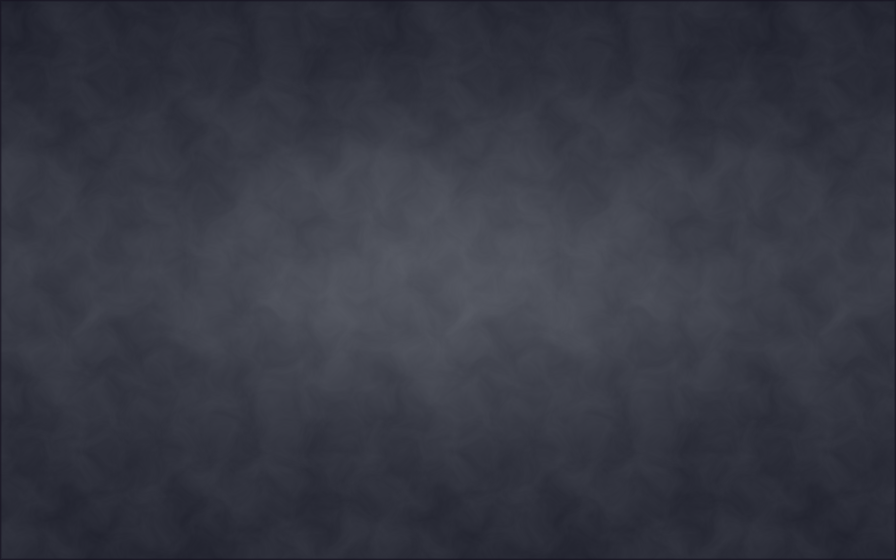
Reproduce this background procedurally as a Shadertoy shader.

```glsl
// A dark slate wall lit by a soft central glow over a wide horizontal band.
// Repeating gradient-noise clouds, from broad blots to fine grain, give it a
// mottled surface; a thin dark rim closes it. Lengths are in canvas heights.

const vec3 SHADOW_COLOR = vec3(0.158, 0.165, 0.209);
const vec3 LIGHT_COLOR = vec3(0.330, 0.342, 0.380);
const vec3 RIM_COLOR = vec3(0.090, 0.075, 0.130);
const vec2 GLOW_CENTER = vec2(-0.01, 0.01);
const vec2 GLOW_RADIUS = vec2(0.37, 0.28);
const float GLOW_STRENGTH = 0.50;
const float BAND_RADIUS = 0.32;
const float BAND_STRENGTH = 0.43;
const float CORNER_SHADE = 0.08;
const float TILE_SIZE = 0.667;
const vec2 TILE_SHADE_CENTER = vec2(0.17, 0.89);
const float TILE_SHADE = 0.022;
const float CLOUD_CELLS = 6.0;
const float CLOUD_GAIN = 0.64;
const float CLOUD_STRENGTH = 0.40;
const float WARP = 0.05;
const float RIM_WIDTH = 0.0045;
const float TAU = 6.2831853;

float hash(vec2 p) {
    vec3 q = fract(p.xyx * 0.1031);
    q += dot(q, q.yzx + 33.33);
    return fract((q.x + q.y) * q.z);
}

// Slope contribution of one lattice corner, wrapped to the period
float cornerSlope(vec2 cell, vec2 offset, float period, float seed) {
    vec2 wrapped = floor(mod(cell + 0.5, period));
    float angle = TAU * hash(wrapped + seed);
    return dot(vec2(cos(angle), sin(angle)), offset);
}

// Gradient noise that repeats after the given number of cells
float tiledNoise(vec2 p, float period, float seed) {
    vec2 c = floor(p);
    vec2 f = p - c;
    vec2 u = f * f * f * (f * (f * 6.0 - 15.0) + 10.0);
    vec2 e = vec2(1.0, 0.0);
    float low = mix(cornerSlope(c, f, period, seed),
                    cornerSlope(c + e.xy, f - e.xy, period, seed), u.x);
    float high = mix(cornerSlope(c + e.yx, f - e.yx, period, seed),
                     cornerSlope(c + e.xx, f - e.xx, period, seed), u.x);
    return mix(low, high, u.y);
}

// Octaves from blots to grain, centered on zero
float clouds(vec2 p) {
    float sum = 0.0;
    float weight = 0.5;
    float cells = CLOUD_CELLS;
    for (int i = 0; i < 6; i++) {
        float seed = 17.0 * float(i + 1);
        sum += weight * tiledNoise(p * cells + 0.37 * seed, cells, seed);
        cells *= 2.0;
        weight *= CLOUD_GAIN;
    }
    return sum;
}

void mainImage(out vec4 fragColor, in vec2 fragCoord) {
    vec2 size = iResolution.xy / iResolution.y;
    vec2 pos = fragCoord / iResolution.y;
    vec2 centered = pos - 0.5 * size;

    // Broad lighting
    vec2 g = (centered - GLOW_CENTER) / GLOW_RADIUS;
    float band = centered.y / BAND_RADIUS;
    vec2 corner = 2.0 * centered / size;
    float light = GLOW_STRENGTH * exp(-dot(g, g))
                + BAND_STRENGTH * exp(-band * band)
                - CORNER_SHADE * 0.5 * dot(corner, corner);

    // Mottled surface, warped a little so the clouds look torn
    vec2 tile = pos / TILE_SIZE;
    vec2 warp = vec2(tiledNoise(tile * 12.0, 12.0, 211.0),
                     tiledNoise(tile * 12.0, 12.0, 307.0));
    light += CLOUD_STRENGTH * clouds(tile + WARP * warp);
    vec2 wave = cos(TAU * (pos - TILE_SHADE_CENTER) / TILE_SIZE);
    light -= TILE_SHADE * (wave.x + wave.y);

    vec3 color = mix(SHADOW_COLOR, LIGHT_COLOR, light);

    // Thin dark rim
    vec2 inset = 0.5 * size - abs(centered);
    float rim = 1.0 - smoothstep(0.0, RIM_WIDTH, min(inset.x, inset.y));
    fragColor = vec4(mix(color, RIM_COLOR, 0.8 * rim), 1.0);
}
```
